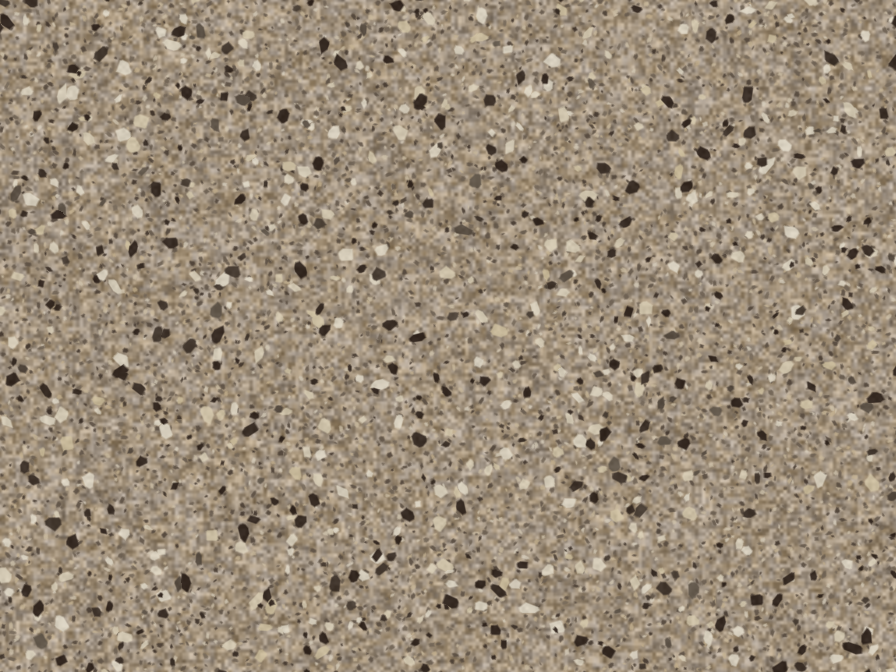
This texture is drawn by a Shadertoy shader. Its source:

```glsl
// Speckled composite stone: sandy ground with dark and cream angular chips.
#define CHIP_CELLS 38.0
#define DARK_DENSITY 0.21
#define LIGHT_DENSITY 0.19
#define SPECK_CELLS 85.0
#define SPECK_DENSITY 0.38
#define GROUND_CELLS 190.0
#define GROUND_CONTRAST 0.40
#define SOFTNESS 0.0019
#define GROUND_COLOR vec3(0.63, 0.57, 0.492)
#define DARK_COLOR vec3(0.20, 0.155, 0.125)
#define LIGHT_COLOR vec3(0.85, 0.82, 0.755)

const float TAU = 6.28318;

// Four random values per cell, without sine
vec4 hash4(vec2 cell, float seed) {
    vec4 h = fract(vec4(cell, seed, cell.x) * vec4(0.1031, 0.1030, 0.0973, 0.1099));
    h += dot(h, h.wzxy + 33.33);
    return fract((h.xxyz + h.yzzw) * h.zywx);
}

float valueNoise(vec2 p, float seed) {
    vec2 id = floor(p), f = fract(p);
    f = f * f * (3.0 - 2.0 * f);
    float low = mix(hash4(id, seed).x, hash4(id + vec2(1, 0), seed).x, f.x);
    float high = mix(hash4(id + vec2(0, 1), seed).x, hash4(id + vec2(1, 1), seed).x, f.x);
    return mix(low, high, f.y);
}

// Signed distance to an irregular six-sided chip
float chipDistance(vec2 d, float radius, vec4 form) {
    float turn = form.x * TAU, stretch = mix(1.0, 1.35, form.y);
    d = mat2(cos(turn), -sin(turn), sin(turn), cos(turn)) * d;
    d *= vec2(1.0 / stretch, stretch);
    float dist = length(d) - radius * 1.12;
    for (int k = 0; k < 6; k++) {
        float side = float(k);
        float angle = TAU * (side + 0.7 * fract(form.z * 7.0 + side * 0.618)) / 6.0;
        float reach = mix(0.72, 1.1, fract(form.w * 5.0 + side * 0.382));
        dist = max(dist, dot(d, vec2(cos(angle), sin(angle))) - radius * reach);
    }
    return dist;
}

// Scattered chips: x is coverage, y a random tone per chip
vec2 chips(vec2 p, float cells, float density, vec2 radii, float seed) {
    vec2 q = p * cells, id = floor(q), result = vec2(0.0);
    float soft = max(SOFTNESS, 0.7 / iResolution.y);
    for (int j = -1; j <= 1; j++)
    for (int i = -1; i <= 1; i++) {
        vec2 cell = id + vec2(i, j);
        vec4 place = hash4(cell, seed);
        if (place.z > density) continue;
        vec4 form = hash4(cell, seed + 17.0);
        float radius = mix(radii.x, radii.y, pow(place.w, 1.6));
        float dist = chipDistance((q - cell - place.xy) / cells, radius, form);
        float cover = 1.0 - smoothstep(-soft, soft, dist);
        if (cover > result.x) result = vec2(cover, form.w);
    }
    return result;
}

void mainImage(out vec4 fragColor, in vec2 fragCoord) {
    vec2 p = fragCoord / iResolution.y + 2.0;

    // Sandy ground: fine grain plus a faint warm and cool drift
    float grain = 0.62 * valueNoise(p * GROUND_CELLS, 1.0)
                + 0.38 * valueNoise(p * GROUND_CELLS * 0.47, 2.0) - 0.5;
    float warmth = valueNoise(p * GROUND_CELLS * 0.6, 3.0) - 0.5;
    vec3 color = GROUND_COLOR + grain * GROUND_CONTRAST;
    color += warmth * vec3(0.03, 0.0, -0.06);

    // Fine specks
    vec2 speck = chips(p, SPECK_CELLS * 0.9, SPECK_DENSITY * 0.5, vec2(0.0018, 0.004), 11.0);
    color = mix(color, mix(vec3(0.76, 0.68, 0.54), LIGHT_COLOR, speck.y), speck.x * 0.75);
    speck = chips(p, SPECK_CELLS, SPECK_DENSITY, vec2(0.0017, 0.0042), 23.0);
    color = mix(color, mix(DARK_COLOR, vec3(0.47, 0.42, 0.36), sqrt(speck.y)), speck.x * 0.9);

    // Large cream chips, then dark chips with a few grey ones
    vec2 chip = chips(p, CHIP_CELLS, LIGHT_DENSITY, vec2(0.0045, 0.0112), 37.0);
    vec3 cream = mix(LIGHT_COLOR, vec3(0.78, 0.72, 0.59), chip.y * chip.y);
    color = mix(color, cream + grain * 0.1, chip.x * 0.95);
    chip = chips(p, CHIP_CELLS, DARK_DENSITY, vec2(0.0035, 0.0108), 53.0);
    vec3 dark = mix(DARK_COLOR, vec3(0.40, 0.36, 0.31), pow(chip.y, 4.0));
    color = mix(color, dark + grain * 0.08, chip.x);

    fragColor = vec4(clamp(color, 0.0, 1.0), 1.0);
}
```
